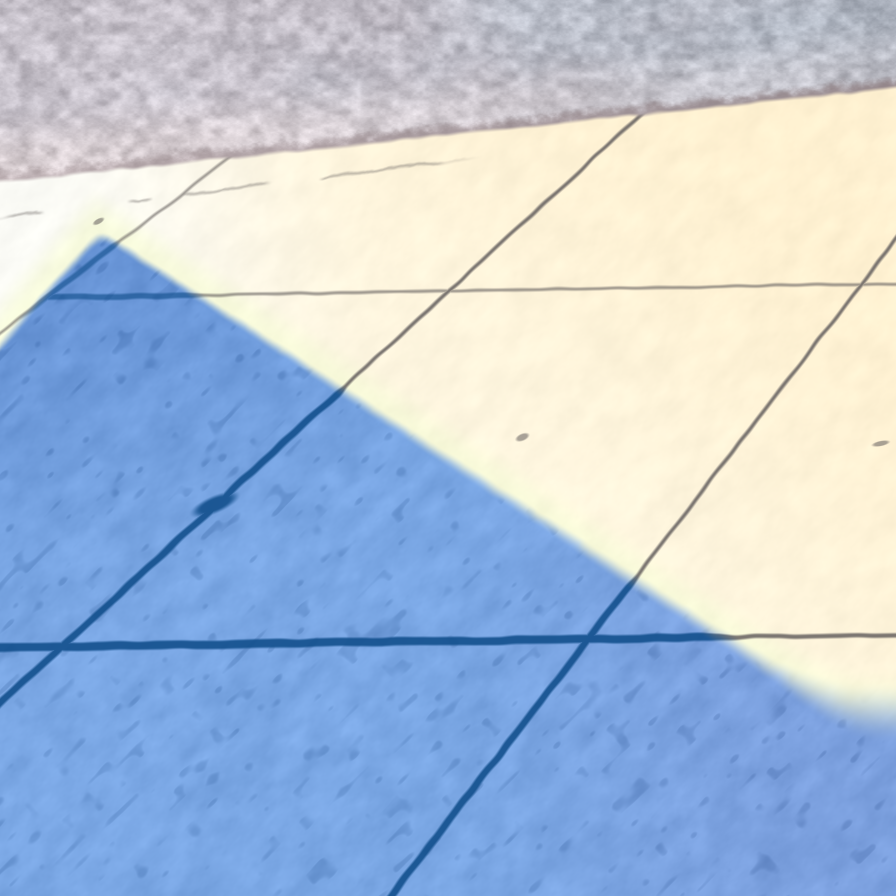
A three.js fragment shader for this texture:

```glsl
// Sunlit paving slabs with dark joints, crossed by the corner of a blue shadow,
// with a strip of grey asphalt above. Straight edges are lines y = a + b*x,
// blended by signed distance; value noise adds mottling, grit and small pits.

varying vec2 vUv;

// Lines, as (height at x = 0, slope)
const vec2 CURB = vec2(0.797, 0.105);
const vec2 SHADOW_LEFT = vec2(0.613, 1.15);
const vec2 SHADOW_RIGHT = vec2(0.8137, -0.6546);
const float SHADOW_FLOOR = 0.200;
const vec2 JOINT_FAR = vec2(0.667, 0.0165);
const vec2 JOINT_NEAR = vec2(0.2773, 0.0144);
const vec2 CROSS_LEFT = vec2(0.628, 0.764);
const vec2 CROSS_MID = vec2(0.215, 0.9188);
const vec2 CROSS_RIGHT = vec2(-0.5666, 1.2996);
const vec2 CRACK = vec2(0.757, 0.125);

// Colours
const vec3 SUN_WHITE = vec3(0.985, 0.985, 0.965);
const vec3 SUN_CREAM = vec3(0.995, 0.965, 0.880);
const vec3 SUN_GOLD = vec3(1.0, 0.940, 0.805);
const vec3 HALO = vec3(0.965, 0.980, 0.845);
const vec3 SHADE_DEEP = vec3(0.400, 0.575, 0.835);
const vec3 SHADE_LIGHT = vec3(0.480, 0.655, 0.895);
const vec3 SHADE_VIOLET = vec3(0.485, 0.620, 0.865);
const vec3 JOINT_SHADE = vec3(0.070, 0.310, 0.550);
const vec3 JOINT_SUN = vec3(0.430, 0.410, 0.400);
const vec3 ROAD_WARM = vec3(0.770, 0.750, 0.785);
const vec3 ROAD_COOL = vec3(0.700, 0.725, 0.770);
const vec3 ROAD_PALE = vec3(0.865, 0.825, 0.835);
const vec3 CURB_DARK = vec3(0.550, 0.480, 0.490);

float hash(vec2 p) {
  vec3 q = fract(vec3(p.xyx) * 0.1031);
  q += dot(q, q.yzx + 33.33);
  return fract((q.x + q.y) * q.z);
}

float noise(vec2 p) {
  vec2 i = floor(p), f = fract(p);
  f = f * f * (3.0 - 2.0 * f);
  return mix(mix(hash(i), hash(i + vec2(1.0, 0.0)), f.x),
             mix(hash(i + vec2(0.0, 1.0)), hash(i + 1.0), f.x), f.y);
}

float fbm(vec2 p) {
  float sum = 0.0, gain = 0.5;
  for (int i = 0; i < 4; i++) {
    sum += gain * noise(p);
    p = p * 2.03 + 17.3;
    gain *= 0.5;
  }
  return sum / 0.9375;
}

// Signed distance to a line, positive above it
float above(vec2 p, vec2 line) {
  return (p.y - line.x - line.y * p.x) * inversesqrt(1.0 + line.y * line.y);
}

float softMax(float a, float b, float k) {
  return 0.5 * (a + b + sqrt((a - b) * (a - b) + k * k));
}

float stroke(float d, float halfWidth) {
  return 1.0 - smoothstep(halfWidth - 0.0018, halfWidth + 0.0018, abs(d));
}

float ellipse(vec2 p, vec2 centre, vec2 radius, float angle) {
  float c = cos(angle), s = sin(angle);
  p -= centre;
  p = vec2(c * p.x + s * p.y, c * p.y - s * p.x) / radius;
  return 1.0 - smoothstep(0.6, 1.2, length(p));
}

vec3 asphalt(vec2 p, float rise) {
  float patches = fbm(p * vec2(5.0, 9.0) + 4.0);
  float grit = fbm(p * vec2(70.0, 95.0)) - 0.5;
  vec3 col = mix(ROAD_WARM, ROAD_COOL, smoothstep(0.2, 0.9, p.x + 0.6 * (patches - 0.5)));
  float pale = (1.0 - smoothstep(0.015, 0.085, rise)) * mix(0.9, 0.3, p.x);
  col = mix(col, ROAD_PALE, pale) + 0.08 * (patches - 0.5) + 0.30 * grit;
  float rim = 1.0 - smoothstep(0.002, 0.016, rise + 0.012 * grit);
  return mix(col, CURB_DARK, rim * mix(0.4, 0.75, p.x));
}

void main() {
  vec2 p = vUv;
  vec2 slant = vec2(p.x + p.y, p.y - p.x);
  float mottle = fbm(slant * vec2(24.0, 40.0)) - 0.5;
  float rise = above(p, CURB) + 0.003 * (noise(p * 60.0) - 0.5);

  // Shadow: a rounded corner whose right flank levels off and blurs
  float right = softMax(SHADOW_RIGHT.x + SHADOW_RIGHT.y * p.x, SHADOW_FLOOR, 0.025);
  float left = SHADOW_LEFT.x + SHADOW_LEFT.y * p.x;
  float depth = -softMax((p.y - right) * 0.837, (p.y - left) * 0.656, 0.010);
  float blur = mix(0.005, 0.012, p.x) + 0.018 * smoothstep(0.82, 1.0, p.x);
  float shade = smoothstep(-blur, blur, depth + 0.004 * mottle);

  // Sunlit slab, pale at left, with a bright halo beside the shadow
  vec3 sun = mix(SUN_WHITE, SUN_CREAM, smoothstep(0.02, 0.45, p.x));
  sun = mix(sun, SUN_GOLD, 0.8 * smoothstep(0.9, 1.75, p.x + p.y));
  sun = mix(sun, HALO, 0.8 * (1.0 - smoothstep(0.008, 0.045, -depth)));
  sun += 0.055 * mottle;
  float crack = stroke(above(p, CRACK) + 0.006 * mottle, 0.0015);
  crack *= smoothstep(0.4, 0.65, noise(p * 32.0)) * (1.0 - smoothstep(0.48, 0.54, p.x));
  sun = mix(sun, JOINT_SUN, 0.4 * crack);

  // Shaded slab with slanted pits
  vec3 blue = mix(SHADE_LIGHT, SHADE_DEEP, smoothstep(0.25, 0.75, p.y - 0.35 * p.x));
  blue = mix(blue, SHADE_VIOLET, 0.8 * smoothstep(0.45, 0.95, p.x));
  float pits = smoothstep(0.76, 0.95, noise(slant * vec2(38.0, 75.0)));
  blue += 0.10 * mottle - 0.07 * pits;
  vec3 col = mix(sun, blue, shade);

  // Joints, wider and bluer in shade, and a lump on the middle one
  float w = mix(0.0020, 0.0038, shade);
  float wobble = 0.002 * (noise(p * 45.0) - 0.5);
  float farJoint = stroke(above(p, JOINT_FAR) + wobble, w * 0.85);
  farJoint *= smoothstep(-0.004, 0.004, -above(p, CROSS_LEFT)) * 0.72;
  float joints = max(farJoint, stroke(above(p, JOINT_NEAR) + wobble, w * 1.2));
  joints = max(joints, 0.7 * stroke(above(p, CROSS_LEFT) + wobble, w * 0.8));
  joints = max(joints, stroke(above(p, CROSS_MID) + wobble, w));
  joints = max(joints, stroke(above(p, CROSS_RIGHT) + wobble, w));
  joints = max(joints, ellipse(p, vec2(0.240, 0.437), vec2(0.027, 0.009), 0.4));
  col = mix(col, mix(JOINT_SUN, JOINT_SHADE, shade), 0.9 * joints);

  // Stray specks
  float specks = ellipse(p, vec2(0.583, 0.512), vec2(0.008, 0.004), 0.4);
  specks = max(specks, ellipse(p, vec2(0.983, 0.505), vec2(0.010, 0.003), 0.2));
  specks = max(specks, ellipse(p, vec2(0.110, 0.753), vec2(0.007, 0.003), 0.5));
  col = mix(col, JOINT_SUN, 0.6 * specks);

  col = mix(col, asphalt(p, rise), smoothstep(-0.003, 0.003, rise));
  gl_FragColor = vec4(clamp(col, 0.0, 1.0), 1.0);
}
```
